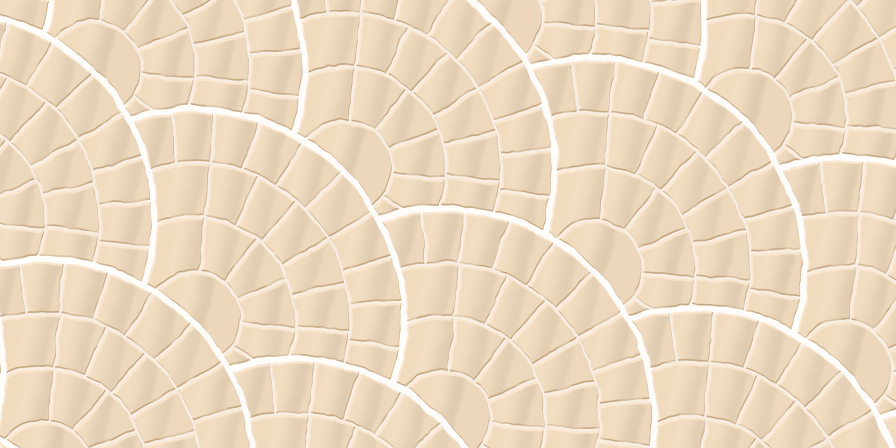
Give the GLSL for this pattern, as a Shadertoy shader.

```glsl
// Layout, in canvas heights
const vec2 FAN_ORIGIN = vec2(0.433, 0.288);
const float FAN_RADIUS = 0.469;
const float ROW_STEP = 0.2374;      // between diagonal rows of fans
const float FAN_PERIOD = 1.1037;    // between fans along one row
const float COURSE = 0.121;         // depth of a ring of stones
const vec3 FIRST_JOINT = radians(vec3(-7.0, 6.0, 7.0));    // per ring, from vertical
const vec3 JOINT_STEP = radians(vec3(13.1, 17.6, 30.0));
const float FAN_JOINT = 0.0068;     // half widths
const float STONE_JOINT = 0.0027;
const float WOBBLE = 0.0065;

const vec3 BASE = vec3(0.94, 0.86, 0.75);
const vec3 SHADE = vec3(0.875, 0.795, 0.69);
const vec3 RIM = vec3(0.99, 0.91, 0.82);
const vec3 CREAM = vec3(0.97, 0.92, 0.87);
const vec3 GROUT = vec3(1.0, 0.99, 0.98);
const vec3 EDGE = vec3(0.77, 0.65, 0.50);

struct Stone {
    float gap;      // distance to the joints, negative inside them
    float fanGap;   // the same for the wide fan joints only
    vec2 id;        // ring and place along it
    vec2 local;     // offset from the stone centre
};

float hash(vec2 p) {
    vec3 q = fract(vec3(p.xyx) * 0.1031);
    q += dot(q, q.yzx + 33.33);
    return fract((q.x + q.y) * q.z);
}

float noise(vec2 p) {
    vec2 i = floor(p), f = fract(p);
    f = f * f * (3.0 - 2.0 * f);
    return mix(mix(hash(i), hash(i + vec2(1, 0)), f.x),
               mix(hash(i + vec2(0, 1)), hash(i + vec2(1, 1)), f.x), f.y);
}

vec2 roughen(vec2 p) {
    vec2 coarse = vec2(noise(p * 24.0 + 40.0), noise(p * 24.0 + 90.0)) - 0.5;
    vec2 fine = vec2(noise(p * 75.0 + 15.0), noise(p * 75.0 + 60.0)) - 0.5;
    return p + WOBBLE * (coarse + 0.45 * fine);
}

Stone paving(vec2 p) {
    p = roughen(p) - FAN_ORIGIN;

    // Overlapping discs in staggered diagonal rows; the highest row wins
    vec2 along = vec2(1, -1) * sqrt(0.5), up = -vec2(sqrt(0.5));
    vec2 q = vec2(dot(p, along), dot(p, up));
    float topRow = floor(q.y / ROW_STEP) + 3.0;
    float fanEdge = 1.0, r = 0.0;
    vec2 fan = vec2(0);
    for (int i = 0; i < 7; i++) {
        float row = topRow - float(i);
        float column = round(q.x / FAN_PERIOD - 0.5 * row) + 0.5 * row;
        vec2 d = q - vec2(column * FAN_PERIOD, row * ROW_STEP);
        fan = along * d.x + up * d.y;
        r = length(fan);
        fanEdge = min(fanEdge, abs(r - FAN_RADIUS));
        if (r < FAN_RADIUS) break;
    }

    // Concentric courses
    float depth = (FAN_RADIUS - r) / COURSE;
    float ring = clamp(floor(depth), 0.0, 3.0);
    float thinEdge = abs(depth - clamp(round(depth), 1.0, 3.0)) * COURSE;
    vec2 id = vec2(ring, 0);
    vec2 centre = vec2(0);

    // Radial joints; the core is a single stone
    if (ring < 3.0) {
        float first = FIRST_JOINT[int(ring)], pitch = JOINT_STEP[int(ring)];
        float t = (atan(fan.x, fan.y) - first) / pitch;
        float n = round(t);
        float side = t - n - 0.14 * (hash(vec2(n + 7.0, ring + 3.0)) - 0.5);
        if (n >= 0.0) thinEdge = min(thinEdge, abs(side) * pitch * r);
        id.y = max(side < 0.0 ? n - 1.0 : n, -1.0);
        float middle = first + (id.y + 0.5) * pitch;
        centre = (FAN_RADIUS - (ring + 0.5) * COURSE) * vec2(sin(middle), cos(middle));
    }

    float fanGap = fanEdge - FAN_JOINT;
    return Stone(min(fanGap, thinEdge - STONE_JOINT), fanGap, id, fan - centre);
}

vec3 stoneFace(Stone s) {
    // Slanted soft streak, shifted from stone to stone
    float shift = hash(s.id + 21.0) - 0.5;
    float x = s.local.x - 0.25 * s.local.y + 0.035 * shift;
    float streak = smoothstep(-0.022, 0.018, x) * (1.0 - 0.75 * smoothstep(0.022, 0.036, x));
    float strength = 0.65 + 0.35 * hash(s.id + 5.0);
    float sheen = exp(-pow((x + 0.032) / 0.009, 2.0));
    return mix(mix(BASE, SHADE, streak * strength), RIM, 0.18 * sheen);
}

void mainImage(out vec4 fragColor, in vec2 fragCoord) {
    vec2 p = fragCoord / iResolution.y;
    float soft = 0.75 / iResolution.y;
    Stone s = paving(p);
    vec3 color = stoneFace(s);

    // Pale upper left rim and brown lower edge
    float above = paving(p + vec2(-0.0025, 0.0045)).gap;
    float below = paving(p + vec2(0.0012, -0.0036)).gap;
    color = mix(color, RIM, 0.85 * (1.0 - smoothstep(-0.001, 0.0025, above)));
    float wear = 0.45 + 0.55 * smoothstep(0.2, 0.6, noise(p * 38.0));
    color = mix(color, EDGE, wear * (1.0 - smoothstep(-soft, soft, below)));

    // Grout
    vec3 grout = mix(GROUT, CREAM, smoothstep(0.0, 0.006, s.fanGap) * 0.8);
    color = mix(grout, color, smoothstep(-soft, soft, s.gap));
    fragColor = vec4(color, 1.0);
}
```
